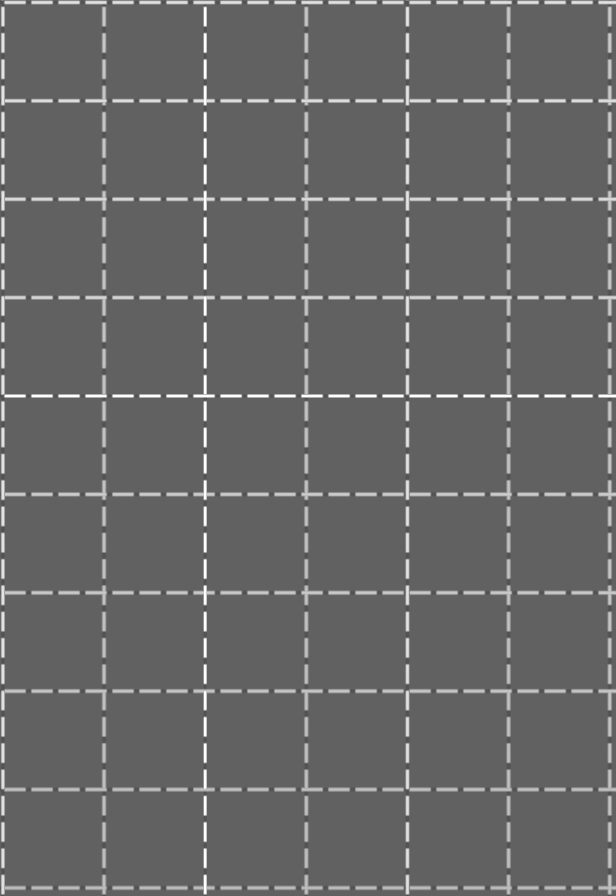
A Shadertoy shader for this pattern:

```glsl
// A 6 by 9 grid of dashed pale lines on flat grey, seven down and ten across.
// Each line is the distance to its nearest grid position, cut by a repeating
// dash; softness and brightness vary from line to line.

#define SIZE vec2(352.0, 512.0)      // design units across the canvas
#define PITCH vec2(57.79, 56.22)     // cell size
#define ORIGIN vec2(1.67, 1.4)       // first lines, from the upper left
#define LAST_LINE vec2(6.0, 9.0)     // highest line index each way
#define DASH_PERIOD vec2(15.43, 15.03)
#define DASH_LENGTH vec2(12.2, 11.2)
#define DASH_START vec2(2.5, 3.9)
#define GROUND 0.38
#define GAP_SHADE 0.32
#define CRISP_INK 1.0
#define SOFT_INK 0.74

// Coverage of dashes along one axis
float dashMask(float t, float start, float period, float len, float blur) {
    float phase = (t - start - 0.5 * len) / period;
    float d = abs(fract(phase + 0.5) - 0.5) * period;
    return 1.0 - smoothstep(0.5 * len - blur, 0.5 * len + blur, d);
}

// Coverage across a line; softer lines spread wider
float lineMask(float d, float soft, float pixel) {
    float halfWidth = mix(0.85, 1.05, soft);
    float blur = max(mix(0.5, 0.85, soft), 0.5 * pixel);
    return 1.0 - smoothstep(halfWidth - blur, halfWidth + blur, d);
}

// Softness of vertical line i: odd ones are soft, the third is crisp
float columnSoftness(float i) {
    return mix(0.2 * abs(i - 2.0), 0.85, mod(i, 2.0));
}

// Softness of horizontal line j: grows downward, the fifth is crisp
float rowSoftness(float j) {
    return (0.45 + 0.05 * j) * step(0.5, abs(j - 4.0));
}

void mainImage(out vec4 fragColor, in vec2 fragCoord) {
    vec2 uv = fragCoord / iResolution.xy;
    vec2 p = vec2(uv.x, 1.0 - uv.y) * SIZE;
    float pixel = SIZE.y / iResolution.y;

    // Nearest line each way
    vec2 index = clamp(floor((p - ORIGIN) / PITCH + 0.5), vec2(0.0), LAST_LINE);
    vec2 dist = abs(p - ORIGIN - index * PITCH);
    vec2 soft = vec2(columnSoftness(index.x), rowSoftness(index.y));
    vec2 line = vec2(lineMask(dist.x, soft.x, pixel),
                     lineMask(dist.y, soft.y, pixel));

    // Columns are dashed along y, rows along x
    float blur = max(0.75, 0.5 * pixel);
    vec2 dash = vec2(
        dashMask(p.y, DASH_START.y, DASH_PERIOD.y, DASH_LENGTH.y, blur),
        dashMask(p.x, DASH_START.x, DASH_PERIOD.x, DASH_LENGTH.x, blur));

    // Faintly dark gaps, then ink that dims toward the bottom
    vec2 gap = line * (1.0 - dash);
    float ground = mix(GROUND, GAP_SHADE, max(gap.x, gap.y));
    vec2 ink = mix(vec2(CRISP_INK), vec2(SOFT_INK), soft);
    ink -= 0.04 * (1.0 - uv.y) * soft;
    vec2 tone = mix(vec2(ground), ink, line * dash);

    fragColor = vec4(vec3(max(tone.x, tone.y)), 1.0);
}
```
